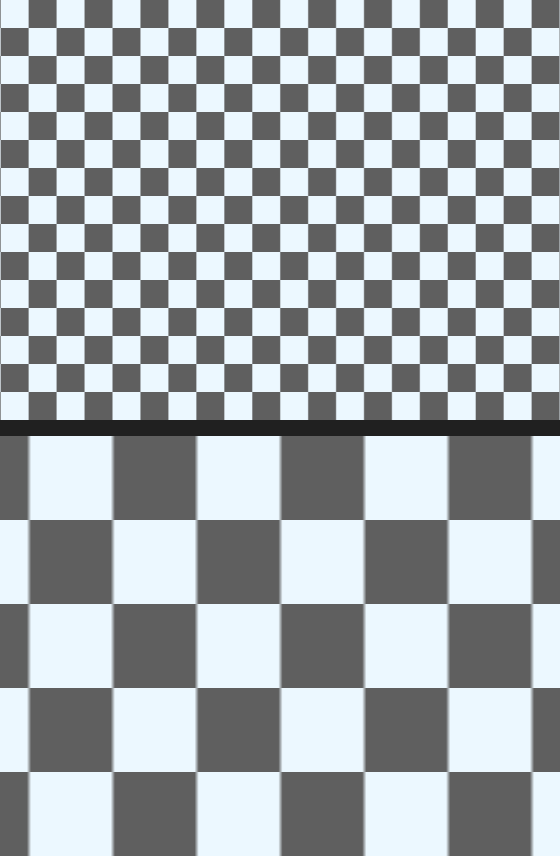
Top: the whole. Bottom: its middle third, enlarged.
This pattern is drawn by a WebGL 2 fragment shader. Its source:

```glsl
#version 300 es
precision highp float;
// Checkerboard of pale blue-white and dark grey squares, 20 across and 15 down.

uniform vec2 u_resolution;
out vec4 fragColor;

const vec3 PALE = vec3(0.926, 0.972, 1.0);
const vec3 DARK = vec3(0.373);

const vec2 CELL = vec2(0.0499, 1.0 / 15.0);  // square size as a share of the canvas
const vec2 ORIGIN = vec2(0.0013, 0.0);       // lower left corner of the first square
const vec2 SOFTNESS = vec2(0.0025, 0.0);     // least width of the edge blend

// Signed distance to the nearest stripe edge, in cells: positive in even cells.
vec2 stripeDistance(vec2 cell) {
  return 0.5 - abs(mod(cell + 0.5, 2.0) - 1.0);
}

// +1 in even stripes, -1 in odd ones, blended across the given width in cells.
vec2 stripeSign(vec2 cell, vec2 width) {
  return clamp(2.0 * stripeDistance(cell) / width, -1.0, 1.0);
}

// 1 on pale squares and 0 on dark ones.
float checker(vec2 cell, vec2 width) {
  vec2 side = stripeSign(cell, width);
  return 0.5 + 0.5 * side.x * side.y;
}

void main() {
  vec2 uv = gl_FragCoord.xy / u_resolution;
  vec2 edgeWidth = max(SOFTNESS, 1.0 / u_resolution) / CELL;
  float pale = checker((uv - ORIGIN) / CELL, edgeWidth);
  fragColor = vec4(mix(DARK, PALE, pale), 1.0);
}
```
